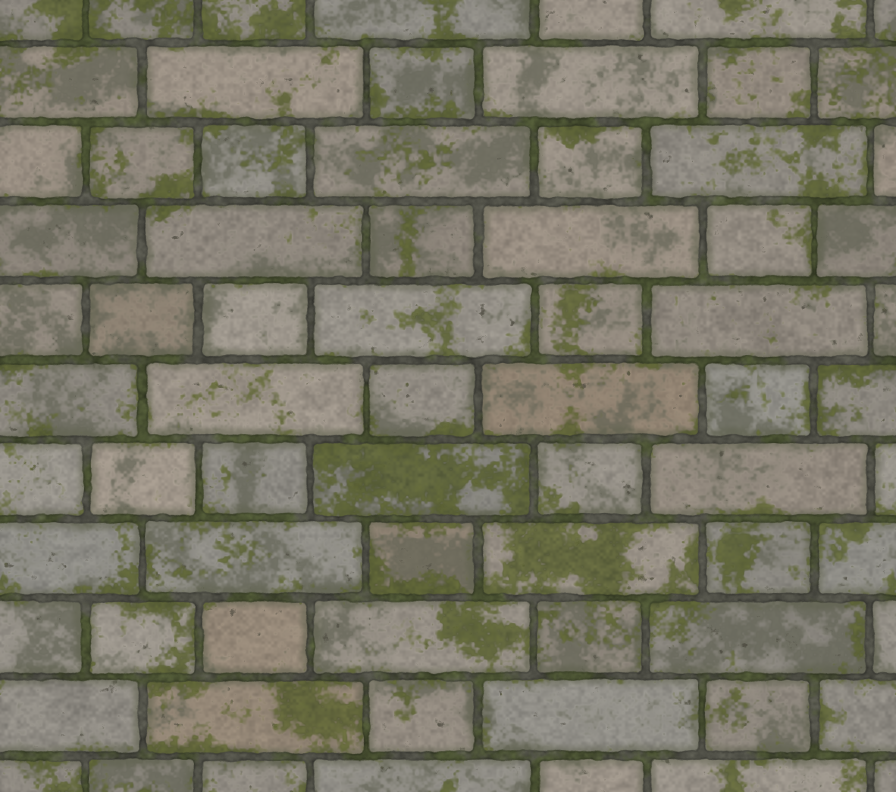
Give the GLSL for this texture, as a WebGL 2 fragment shader.

```glsl
#version 300 es
precision highp float;

uniform vec2 u_resolution;
out vec4 fragColor;

float hash(vec2 p) {
    return fract(sin(dot(p, vec2(127.1, 311.7))) * 43758.5453);
}

// Value noise that wraps after the given period
float noise(vec2 p, vec2 period) {
    vec2 i = floor(p), f = fract(p);
    f = f * f * (3.0 - 2.0 * f);
    vec2 a = mod(i, period), b = mod(i + 1.0, period);
    return mix(mix(hash(a), hash(vec2(b.x, a.y)), f.x),
               mix(hash(vec2(a.x, b.y)), hash(b), f.x), f.y);
}

float fbm(vec2 p, float frequency) {
    float sum = 0.0, weight = 0.5;
    for (int i = 0; i < 5; i++) {
        sum += weight * noise(p * frequency, vec2(11.0, 10.0) * frequency);
        frequency *= 2.0;
        weight *= 0.55;
    }
    return sum / 1.055;
}

// The wall is 8 half bricks wide; each set bit is a joint
bool hasJoint(int mask, int column) {
    return ((mask >> (column & 7)) & 1) == 1;
}

float roundedBox(vec2 p, vec2 halfSize, float radius) {
    vec2 q = abs(p) - halfSize + radius;
    return length(max(q, 0.0)) + min(max(q.x, q.y), 0.0) - radius;
}

void main() {
    vec2 uv = gl_FragCoord.xy / u_resolution;
    vec2 wall = uv * vec2(11.0, 10.0);
    float pixel = 10.0 / u_resolution.y;

    // Courses alternate between two bonds
    float y = uv.y * 10.0 - 0.455;
    float row = floor(y);
    bool oddRow = mod(row, 2.0) > 0.5;
    int joints = oddRow ? 183 : 218;
    float x = uv.x * 8.0 - (oddRow ? 0.77 : 0.27);
    int column = int(floor(x));
    int first = hasJoint(joints, column) ? column : column - 1;
    int last = hasJoint(joints, column + 1) ? column + 1 : column + 2;

    // Random traits of this brick
    vec2 id = vec2(float(first & 7), mod(row, 10.0)) + 17.0;
    float tone = hash(id);
    float warmth = hash(id + 31.0);
    float dirt = hash(id + 57.0);
    float mossiness = hash(id + 83.0);
    vec2 local = wall + floor(vec2(tone, warmth) * 40.0);

    // Brick outline with chipped edges
    vec2 size = vec2(float(last - first) * 1.41, 1.0);
    vec2 q = vec2((x - float(first)) * 1.41, y - row) - 0.5 * size;
    q += 0.025 * (vec2(dirt, mossiness) - 0.5);
    float chips = fbm(wall, 6.0) - 0.5;
    float d = roundedBox(q, 0.5 * size - 0.053, 0.05) + 0.06 * chips;
    float brickMask = 1.0 - smoothstep(-pixel, pixel, d);

    // Surface grain
    float coarse = noise(wall * 13.0, vec2(143.0, 130.0));
    float fine = noise(wall * 26.0, vec2(286.0, 260.0));
    float grain = 0.5 * (coarse + fine) - 0.5;
    float broad = fbm(wall + 3.0, 1.0);
    float blotch = fbm(local, 2.0);

    // Fired clay, from cool grey to pale brown
    vec3 brick = mix(vec3(0.59, 0.585, 0.56), vec3(0.62, 0.575, 0.525), warmth);
    brick = mix(brick, vec3(0.53, 0.46, 0.38), 0.6 * smoothstep(0.85, 0.95, tone));
    brick *= 0.93 + 0.12 * tone + 0.25 * (blotch - 0.5) + 0.24 * grain;

    // Dark, grainy weathering, stronger higher up the wall
    float soot = blotch + 0.3 * (dirt - 0.5) + 0.4 * grain + 0.05 * (uv.y - 0.5);
    brick = mix(brick, vec3(0.36, 0.365, 0.31), 0.72 * smoothstep(0.45, 0.76, soot));
    float pits = smoothstep(0.76, 0.95, fbm(local + 5.0, 7.0) + 0.45 * grain);
    brick = mix(brick, vec3(0.28, 0.27, 0.23), 0.7 * pits);
    float rim = smoothstep(-0.13, 0.0, d + 0.12 * (blotch - 0.5));
    brick = mix(brick, vec3(0.37, 0.38, 0.3), 0.5 * rim);

    // Moss in patches on a few bricks
    float growth = 0.6 * fbm(local + 2.0, 2.0) + 0.4 * broad + 0.2 * grain
                 + 0.17 * pow(mossiness, 4.0) + 0.06 * (uv.y - 0.5) + 0.05 * rim;
    vec3 moss = mix(vec3(0.27, 0.3, 0.15), vec3(0.4, 0.43, 0.2), 0.5 + grain);
    brick = mix(brick, moss, 0.8 * smoothstep(0.59, 0.7, growth));

    // Recessed mortar, greener in places
    vec3 mortar = mix(vec3(0.31, 0.31, 0.275), vec3(0.28, 0.31, 0.19),
                      smoothstep(0.42, 0.65, fbm(wall + 7.0, 2.0)));
    mortar *= 1.0 + 0.35 * grain + 0.5 * chips;
    mortar *= 0.82 + 0.18 * smoothstep(0.0, 0.04, d);

    fragColor = vec4(mix(mortar, brick, brickMask), 1.0);
}
```
